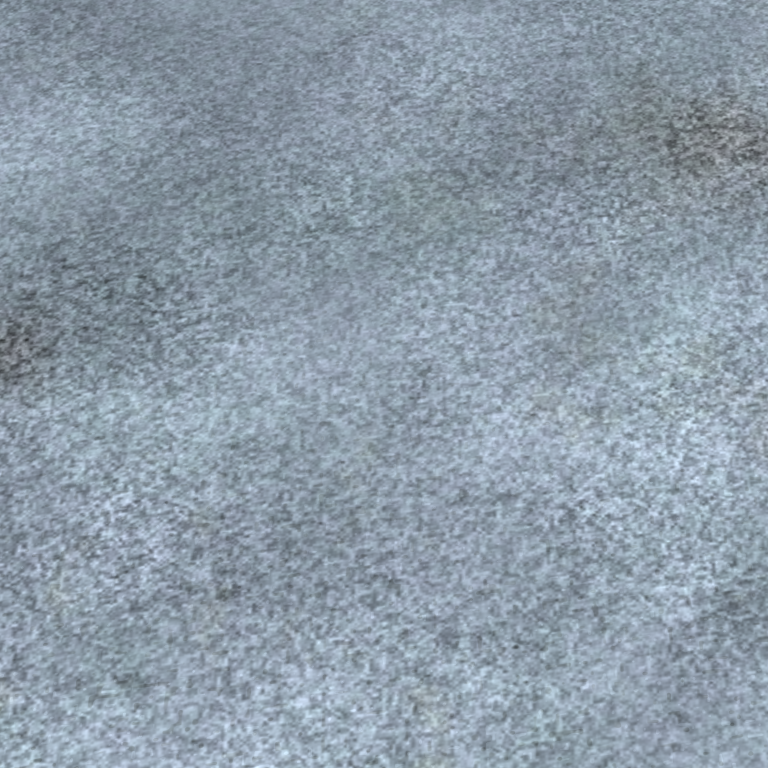
This texture is drawn by a Shadertoy shader. Its source:

```glsl
// Weathered blue-grey stone ground with fine grain, receding gently upward
float hash(vec2 p) {
    vec3 q = fract(vec3(p.xyx) * 0.1031);
    q += dot(q, q.yzx + 33.33);
    return fract((q.x + q.y) * q.z);
}

// Smooth value noise, centred on zero
float noise(vec2 p) {
    vec2 i = floor(p), f = fract(p);
    f = f * f * (3.0 - 2.0 * f);
    float low = mix(hash(i), hash(i + vec2(1, 0)), f.x);
    float high = mix(hash(i + vec2(0, 1)), hash(i + vec2(1, 1)), f.x);
    return mix(low, high, f.y) - 0.5;
}

float fbm(vec2 p) {
    float sum = 0.0, amp = 0.6;
    for (int i = 0; i < 5; i++) {
        sum += amp * noise(p);
        p = mat2(0.8, 0.6, -0.6, 0.8) * p * 2.03 + 17.3;
        amp *= 0.55;
    }
    return sum;
}

// Soft elliptical patch
float patchAt(vec2 p, vec2 centre, vec2 radius) {
    vec2 d = (p - centre) / radius;
    return exp(-dot(d, d));
}

void mainImage(out vec4 fragColor, in vec2 fragCoord) {
    vec2 uv = fragCoord / iResolution.xy;

    // Ground plane: grains shrink and flatten with distance
    float depth = 1.0 / (1.0 - 0.25 * uv.y);
    vec2 ground = vec2((uv.x - 0.5) * depth, 4.8 * depth) + 3.0;
    ground.y -= 0.15 * ground.x;

    // Broad stains, with ragged outlines
    vec2 warped = uv + 0.12 * vec2(fbm(uv * 9.0), fbm(uv * 9.0 + 40.0));
    float stain = fbm(vec2(uv.x * 3.2, uv.y * 5.0 - uv.x * 1.2) + 8.0);
    float brown = patchAt(warped, vec2(0.97, 0.81), vec2(0.16, 0.07))
                + 0.8 * patchAt(warped, vec2(0.0, 0.55), vec2(0.07, 0.07));
    float pale = patchAt(warped, vec2(0.95, 0.54), vec2(0.16, 0.09))
               + 0.8 * patchAt(warped, vec2(0.16, 0.43), vec2(0.17, 0.08))
               + 0.5 * patchAt(warped, vec2(0.03, 0.27), vec2(0.12, 0.10))
               + 0.4 * patchAt(warped, vec2(0.88, 0.27), vec2(0.12, 0.14));
    float shade = patchAt(uv, vec2(0.95, 1.0), vec2(0.45, 0.16));

    // Fine grain in two sizes, rougher toward the viewer and in patches
    float coarse = noise(ground * 135.0 + 0.8 * noise(ground * 60.0));
    float fine = noise(ground * 235.0 + 71.0);
    float clumps = noise(ground * 48.0 + 23.0);
    float rough = 1.1 - 0.4 * uv.y + 0.9 * fbm(uv * vec2(5.0, 7.0) + 60.0)
                + 0.35 * pale + 0.3 * brown;
    float grain = (coarse + 0.6 * fine + 0.3 * clumps) * max(rough, 0.45);

    float tone = 0.613 + 0.03 * (0.5 - uv.y) + 0.22 * stain + 0.25 * grain
               + 0.07 * pale - 0.12 * brown - 0.075 * shade;

    // Sparse dark pits and bright flecks
    float near = 1.0 - 0.7 * uv.y;
    float pit = smoothstep(0.24, 0.42, noise(ground * 100.0 + 130.0)) * near;
    float fleck = smoothstep(0.30, 0.45, noise(ground * 125.0 + 210.0)) * near;
    tone += 0.08 * fleck - 0.09 * pit;

    // Cool slate tint, warmer in the stains and mossy in a few hollows
    vec3 tint = vec3(0.905, 1.0, 1.085);
    tint = mix(tint, vec3(0.98, 1.0, 1.02), clamp(0.8 * brown, 0.0, 1.0));
    float moss = smoothstep(0.12, 0.4, fbm(uv * 11.0 + 90.0)) * near;
    tint = mix(tint, vec3(0.93, 1.0, 0.98), 0.6 * moss + 0.25 * pit);
    tint.rb += 0.035 * noise(ground * 55.0 + 300.0) + 0.03 * noise(uv * 7.0);

    fragColor = vec4(clamp(tone * tint, 0.0, 1.0), 1.0);
}
```
